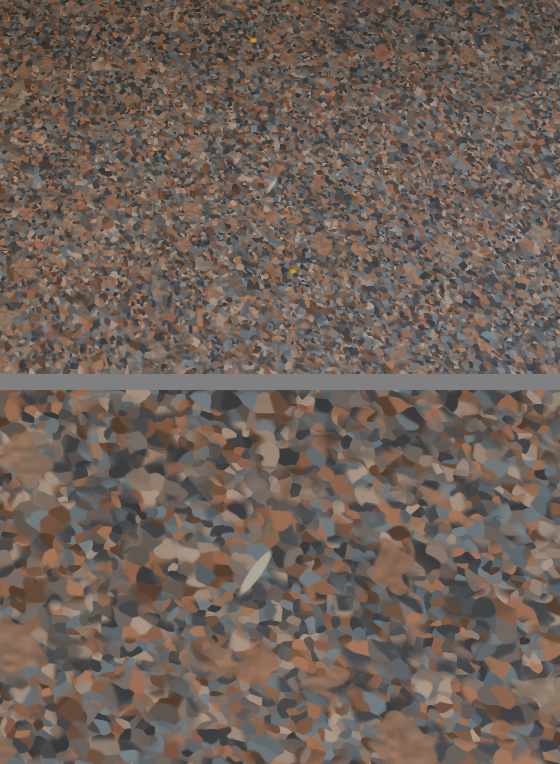
Top, the full canvas; bottom, a detail of the centre.
Reproduce this texture procedurally as a Shadertoy shader.

```glsl
const float COARSE_GRAIN = 58.0;   // grains per canvas height
const float FINE_GRAIN = 104.0;
const float CRYSTAL_CELLS = 8.5;   // large crystal cells per canvas height
const float CRYSTAL_CHANCE = 0.48;
const float FORESHORTENING = 0.28;
const float CLUSTERING = 0.38;
const float BRIGHTNESS_JITTER = 0.16;
const float CONTRAST = 1.16;
const vec3 MEAN_COLOR = vec3(0.425, 0.390, 0.363);
const vec3 CRYSTAL_ORANGE = vec3(0.60, 0.41, 0.31);
const vec3 CRYSTAL_TAN = vec3(0.56, 0.49, 0.42);
const vec3 SLIVER_COLOR = vec3(0.70, 0.68, 0.62);
const vec3 FLECK_COLOR = vec3(0.78, 0.60, 0.12);

// Minerals from dark to pale, with their cumulative shares
const vec3 MINERALS[6] = vec3[6](
    vec3(0.27, 0.28, 0.29), vec3(0.40, 0.44, 0.46), vec3(0.42, 0.39, 0.37),
    vec3(0.39, 0.30, 0.24), vec3(0.56, 0.41, 0.32), vec3(0.57, 0.51, 0.46));
const float SHARES[5] = float[5](0.20, 0.36, 0.57, 0.67, 0.84);

vec3 hash3(vec2 p) {
    vec3 q = fract(p.xyx * vec3(0.1031, 0.1030, 0.0973));
    q += dot(q, q.yxz + 33.33);
    return fract((q.xxy + q.yzz) * q.zyx);
}

float noise(vec2 p) {
    vec2 i = floor(p), f = fract(p);
    f = f * f * (3.0 - 2.0 * f);
    float low = mix(hash3(i).x, hash3(i + vec2(1, 0)).x, f.x);
    float high = mix(hash3(i + vec2(0, 1)).x, hash3(i + vec2(1, 1)).x, f.x);
    return mix(low, high, f.y);
}

vec3 mineral(float pick) {
    int index = 0;
    for (int i = 0; i < 5; i++) index += int(step(SHARES[i], pick));
    return MINERALS[index];
}

// Voronoi grains whose borders blend according to the sharpness
vec3 grains(vec2 p, float sharpness) {
    vec2 cell = floor(p);
    vec3 sum = vec3(0.0);
    float total = 0.0;
    for (int y = -1; y <= 1; y++)
    for (int x = -1; x <= 1; x++) {
        vec2 id = cell + vec2(x, y);
        vec3 h = hash3(id + 17.0);
        vec2 d = id + h.xy - p;
        float weight = exp(-sharpness * dot(d, d)) + 1e-7;
        float cluster = noise(id * 0.19) - 0.5;
        vec3 tone = mineral(h.z + CLUSTERING * cluster);
        tone *= 1.0 + BRIGHTNESS_JITTER * (hash3(id + 71.0).x - 0.5) * 2.0;
        sum += tone * weight;
        total += weight;
    }
    return sum / total;
}

mat2 rotation(float angle) {
    float c = cos(angle), s = sin(angle);
    return mat2(c, s, -s, c);
}

float roundedBox(vec2 p, vec2 size, float radius) {
    vec2 d = abs(p) - size + radius;
    return length(max(d, 0.0)) + min(max(d.x, d.y), 0.0) - radius;
}

// Scattered blocky feldspar crystals with ragged outlines
vec3 addCrystals(vec3 color, vec2 p, float blur) {
    vec2 g = p * CRYSTAL_CELLS;
    vec2 ragged = vec2(noise(p * 65.0), noise(p * 65.0 + 40.0)) - 0.5;
    for (int y = -1; y <= 1; y++)
    for (int x = -1; x <= 1; x++) {
        vec2 id = floor(g) + vec2(x, y);
        vec3 h = hash3(id + 131.0), k = hash3(id + 211.0);
        vec2 d = rotation(k.x * 6.283) * (g - id - h.xy) + 0.16 * ragged;
        vec2 size = mix(0.10, 0.26, k.y * k.y) * vec2(1.0, mix(0.6, 1.0, k.z));
        float cover = 1.0 - smoothstep(-blur, blur, roundedBox(d, size, 0.06));
        vec3 tone = mix(CRYSTAL_ORANGE, CRYSTAL_TAN, hash3(id + 307.0).x);
        tone *= 0.88 + 0.24 * noise(p * vec2(90.0, 150.0));
        color = mix(color, tone, 0.82 * cover * step(h.z, CRYSTAL_CHANCE));
    }
    return color;
}

float spot(vec2 p, vec2 size, float edge) {
    float d = (length(p / size) - 1.0) * min(size.x, size.y);
    return 1.0 - smoothstep(-edge, edge, d);
}

void mainImage(out vec4 fragColor, in vec2 fragCoord) {
    vec2 uv = fragCoord / iResolution.xy;
    vec2 p = fragCoord / iResolution.y;
    float edge = 1.0 / iResolution.y;

    // Tilted slab, in focus across the middle
    vec2 slab = p * (1.0 + FORESHORTENING * uv.y) + 2.0;
    float defocus = smoothstep(0.15, 0.65, abs(uv.y - 0.55 + 0.15 * (uv.x - 0.5)));
    float sharpness = mix(22.0, 8.0, defocus);
    vec2 warp = vec2(noise(slab * 90.0), noise(slab * 90.0 + 50.0)) * 0.009;

    // Two grain sizes mingled in patches
    vec3 coarse = grains((slab + warp) * COARSE_GRAIN, sharpness);
    vec3 fine = grains((slab + warp) * FINE_GRAIN + 31.0, sharpness);
    vec3 color = mix(coarse, fine, smoothstep(0.3, 0.7, noise(slab * 45.0)));
    color = MEAN_COLOR + (color - MEAN_COLOR) * CONTRAST;
    color = addCrystals(color, slab, mix(0.025, 0.06, defocus));

    // Warm, darker upper left and cool haze at lower right
    float haze = clamp(0.5 + 0.5 * (uv.x - uv.y), 0.0, 1.0);
    color *= mix(vec3(0.94, 0.87, 0.79), vec3(1.04, 1.07, 1.12), haze);
    color = mix(color, MEAN_COLOR * 1.08, 0.16 * haze);
    color *= 1.0 - 0.14 * smoothstep(0.55, 1.0, uv.y);

    // Fallen debris
    vec2 sliver = rotation(-0.95) * (p - vec2(0.727, 0.504));
    color = mix(color, SLIVER_COLOR, 0.9 * spot(sliver, vec2(0.023, 0.005), edge));
    color = mix(color, FLECK_COLOR, spot(p - vec2(0.678, 0.892), vec2(0.009, 0.006), edge));
    color = mix(color, FLECK_COLOR, spot(p - vec2(0.784, 0.275), vec2(0.009, 0.006), edge));
    fragColor = vec4(clamp(color, 0.0, 1.0), 1.0);
}
```
